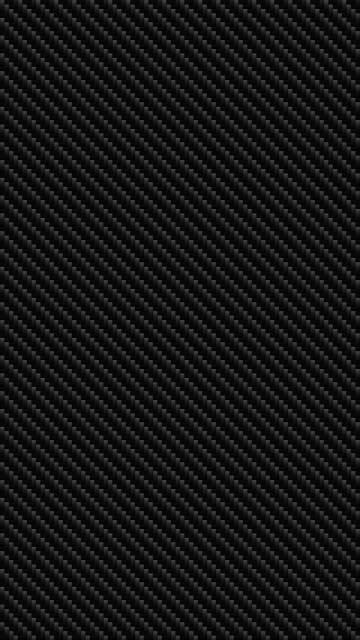
Write a Shadertoy shader that draws this texture.

```glsl
// Black carbon-fibre twill: lit upright tows, two cells tall, step down to the
// right over dark level tows. Each cell picks its upper tow from a 4 x 4 weave,
// shades it by its position along that tow, and is averaged over subsamples.

#define REPEATS vec2(20.0, 36.0) // weave repeats across and down
#define WARP_LOW 0.065           // upright tow, lower end
#define WARP_HIGH 0.315          // upright tow, upper end
#define WARP_FALLOFF 1.65        // curve of the upright sheen
#define WEFT_LOW 0.012           // level tow, lower edge
#define WEFT_HIGH 0.055          // level tow, upper edge
#define SEAM_WIDTH 0.09          // dark gap beside a tow, in cells
#define FILAMENTS 4.0            // fine strands per tow
#define VARIATION 0.06           // brightness change between tows
#define SAMPLES 4                // subsamples per pixel side

float hash(vec2 p) {
    vec3 q = fract(vec3(p.xyx) * 0.1031);
    q += dot(q, q.yzx + 33.33);
    return fract((q.x + q.y) * q.z);
}

// Darkens both sides of a tow; across runs from 0 to 1
float seam(float across) {
    return smoothstep(0.0, SEAM_WIDTH, min(across, 1.0 - across));
}

// Faint strands running along a tow
float strands(float across) {
    return 0.95 + 0.05 * cos(6.28318 * FILAMENTS * across);
}

// Upright tow: bright at its top, fading as it dips under
float warpShade(float across, float along, vec2 id) {
    float sheen = pow(1.0 - along, WARP_FALLOFF);
    float ends = smoothstep(0.0, 0.04, along);
    float tone = mix(WARP_LOW, WARP_HIGH, sheen);
    tone *= 1.0 + VARIATION * (hash(id) - 0.5);
    return tone * mix(0.35, 1.0, seam(across) * ends) * strands(across);
}

// Level tow: almost black, with a weak light along its upper edge
float weftShade(float across, float along, vec2 id) {
    float crown = 0.6 + 0.4 * sin(3.14159 * along);
    float tone = mix(WEFT_HIGH, WEFT_LOW, across) * crown;
    tone *= 1.0 + VARIATION * (hash(id + 57.0) - 0.5);
    return tone * mix(0.3, 1.0, seam(across)) * strands(across);
}

// Weave in cell units, y pointing down
float weave(vec2 p) {
    vec2 cell = floor(p);
    vec2 inside = p - cell;
    float down = mod(p.y - cell.x, 4.0);
    if (down < 2.0) {
        vec2 id = vec2(cell.x, floor((p.y - cell.x) / 4.0));
        return warpShade(inside.x, down * 0.5, id);
    }
    float right = mod(p.x - cell.y - 1.0, 4.0);
    vec2 id = vec2(floor((p.x - cell.y - 1.0) / 4.0), cell.y);
    return weftShade(inside.y, right * 0.5, id);
}

void mainImage(out vec4 fragColor, in vec2 fragCoord) {
    float tone = 0.0;
    for (int j = 0; j < SAMPLES; j++) {
        for (int i = 0; i < SAMPLES; i++) {
            vec2 offset = (vec2(i, j) + 0.5) / float(SAMPLES) - 0.5;
            vec2 uv = (fragCoord + offset) / iResolution.xy;
            uv.y = 1.0 - uv.y;
            tone += weave(uv * REPEATS * 4.0);
        }
    }
    tone /= float(SAMPLES * SAMPLES);
    fragColor = vec4(vec3(tone), 1.0);
}
```
